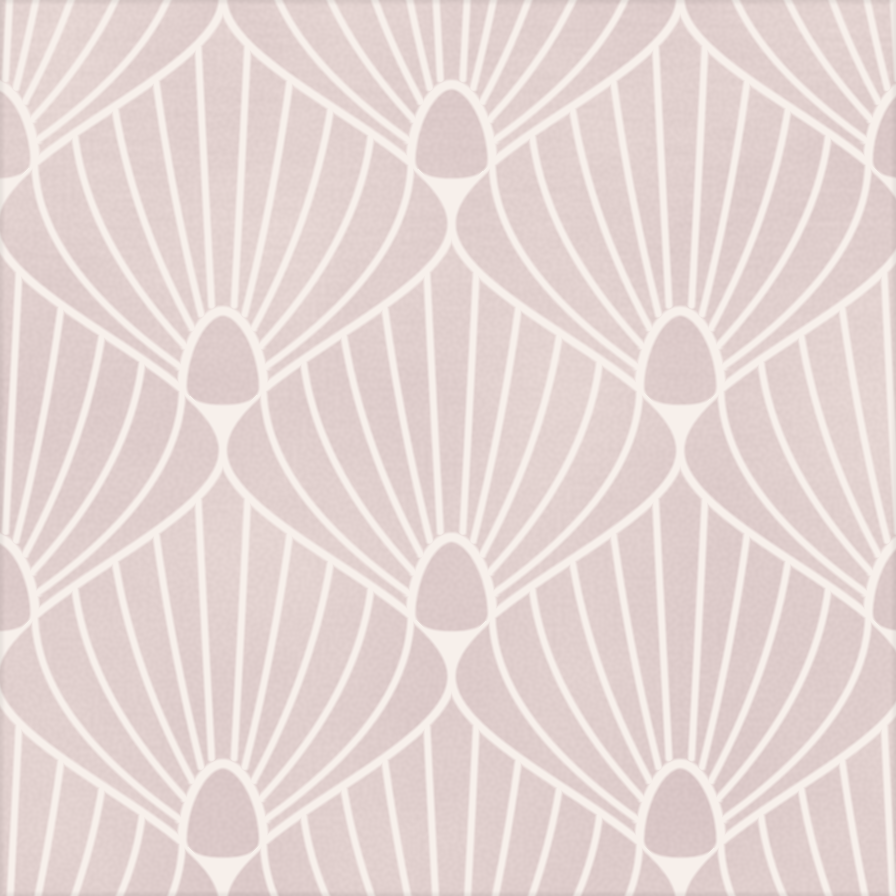
A WebGL 1 fragment shader for this pattern:

```glsl
precision highp float;

uniform vec2 u_resolution;

#define REPEATS vec2(1.959, 1.979)
#define KNOT vec2(0.504, 0.245)
#define RIB_HALF 0.0078
#define SEAM_HALF 0.0092
#define BUD_RING 0.021
#define SOFTNESS 0.0045
#define LINE_COLOR vec3(0.968, 0.940, 0.922)
#define PALE_PINK vec3(0.900, 0.838, 0.826)
#define DEEP_PINK vec3(0.850, 0.774, 0.774)
#define MOTTLE 0.55
#define GRAIN 0.022

const float BUD_BASE = 0.141;

vec2 hashGradient(vec2 cell) {
  float a = 6.2832 * fract(sin(dot(cell, vec2(127.1, 311.7))) * 43758.5);
  return vec2(cos(a), sin(a));
}

float gradientNoise(vec2 p) {
  vec2 i = floor(p), f = p - i;
  vec2 w = f * f * f * (f * (f * 6.0 - 15.0) + 10.0);
  vec2 e = vec2(0.0, 1.0);
  float a = dot(hashGradient(i), f);
  float b = dot(hashGradient(i + e.yx), f - e.yx);
  float c = dot(hashGradient(i + e.xy), f - e.xy);
  float d = dot(hashGradient(i + e.yy), f - e.yy);
  return mix(mix(a, b, w.x), mix(c, d, w.x), w.y);
}

// Position in a shell: x from its axis, y from 0 at the base to 1 at the tip
vec2 shellCoords(vec2 p) {
  return vec2(fract(p.x + 0.5) - 0.5, fract(p.y));
}

// Signed distance to the ogee outline, positive inside
float ogeeDistance(vec2 q) {
  float rise = 1.0 - abs(2.0 * q.y - 1.0);
  float halfWidth = 0.5 * smoothstep(0.0, 1.0, rise);
  float slope = 6.0 * rise * (1.0 - rise);
  return (halfWidth - abs(q.x)) / sqrt(1.0 + slope * slope);
}

// Rounded teardrop made of two superellipse halves
float budDistance(vec2 q) {
  vec2 p = vec2(abs(q.x), q.y - BUD_BASE);
  vec2 radii = vec2(0.079, p.y > 0.0 ? 0.156 : 0.041);
  float power = p.y > 0.0 ? 1.75 : 2.4;
  vec2 n = max(abs(p) / radii, vec2(0.0001));
  float f = pow(pow(n.x, power) + pow(n.y, power), 1.0 / power);
  vec2 grad = pow(n / f, vec2(power - 1.0)) / radii;
  return (f - 1.0) / length(grad);
}

// Five bowed ribs on each side, fanning out from a ring around the bud
float ribDistance(vec2 q) {
  float x = abs(q.x), nearest = 1.0;
  for (int i = 0; i < 5; i++) {
    float k = float(i);
    float angle = 0.27 * (k + 1.0);
    vec2 foot = vec2(0.092 * sin(angle), BUD_BASE + 0.185 * cos(angle));
    vec2 span = vec2(0.051 + 0.09 * k, 0.828 - 0.051 * k) - foot;
    float bow = 0.05 + 0.22 * k;
    float t = (q.y - foot.y) / span.y;
    float s = clamp(t, 0.0, 1.2);
    float ribX = foot.x + span.x * s * (1.0 + bow * (1.0 - s));
    float slope = span.x / span.y * (1.0 + bow * (1.0 - 2.0 * s));
    float across = (x - ribX) / sqrt(1.0 + slope * slope);
    nearest = min(nearest, length(vec2(across, (t - s) * span.y)));
  }
  return nearest;
}

void main() {
  vec2 uv = gl_FragCoord.xy / u_resolution;
  vec2 p = (uv - KNOT) * REPEATS;
  float edge = max(SOFTNESS, REPEATS.y / u_resolution.y);

  // Two interlocking sets of shells, half a repeat apart
  vec2 q = shellCoords(p);
  if (ogeeDistance(q) < 0.0) q = shellCoords(p + 0.5);

  // Line work, with the wedge below the bud filled in
  float bud = budDistance(q);
  float lines = min(ogeeDistance(q) - SEAM_HALF, ribDistance(q) - RIB_HALF);
  lines = min(lines, bud - BUD_RING);
  lines = min(lines, q.y - 0.105);
  float budFill = 1.0 - smoothstep(-edge, edge, bud);
  float pinkFill = max(smoothstep(-edge, edge, lines), budFill);

  // Uneven glaze: broad mottling, faint streaks and fine grain
  float depth = 0.30 + MOTTLE * gradientNoise(uv * 4.0 + 7.3);
  depth += 0.25 * MOTTLE * gradientNoise(uv * 22.0);
  depth += 0.22 * smoothstep(0.6, 0.0, uv.y) + 0.32 * budFill;
  depth += 0.2 * smoothstep(0.15, 0.5, abs(q.x));
  vec3 pink = mix(PALE_PINK, DEEP_PINK, clamp(depth, 0.0, 1.1));
  float streaks = gradientNoise(uv * vec2(14.0, 130.0));
  float grain = gradientNoise(uv * 190.0);
  pink += GRAIN * (grain + 0.6 * streaks * smoothstep(0.2, 0.8, uv.y));

  // Slight shade along the tile border
  vec3 color = mix(LINE_COLOR, pink, pinkFill);
  vec2 border = min(uv, 1.0 - uv);
  color *= 1.0 - 0.06 * smoothstep(0.007, 0.0, min(border.x, border.y));
  gl_FragColor = vec4(color, 1.0);
}
```
